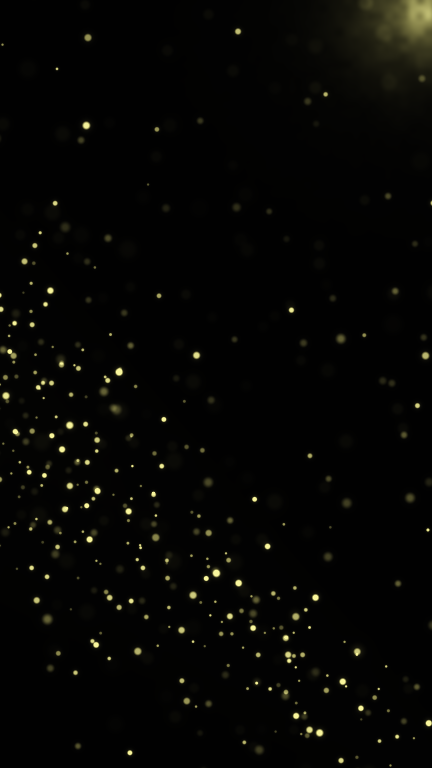
Write a Shadertoy shader that draws this background.

```glsl
// Golden dust on black: a diagonal band of glowing specks falls from the left
// edge to the lower right, with faint blurred discs and a hazy corner light.
// Each layer is a jittered grid whose cells hold a speck by local density.

const vec3 BACKGROUND = vec3(0.005, 0.005, 0.005);
const vec3 OLIVE = vec3(1.00, 0.97, 0.52);      // dim light and haze
const vec3 PALE_GOLD = vec3(0.97, 0.96, 0.61);  // bright speck centres

const float BAND_START = 0.50;                  // band height at the left edge
const float BAND_SLOPE = -0.88;
const vec2 BAND_WIDTH = vec2(0.165, 0.070);     // at left, at right
const vec2 BAND_STRENGTH = vec2(1.0, 0.32);     // at left, at right
const float LOWER_SPREAD = 1.25;                // the lower side fades slower
const float BAND_HAZE = 0.006;

const vec2 LIGHT_INSET = vec2(0.010, 0.012);    // from the top right corner
const vec2 LIGHT_SHAPE = vec2(0.92, 1.0);       // slightly wider than tall
const vec3 LIGHT_RADII = vec3(0.034, 0.080, 0.16);
const vec3 LIGHT_LEVELS = vec3(0.38, 0.22, 0.030);

// Hash without sine: three values in 0..1 from a cell and a seed
vec3 hash3(vec2 cell, float seed) {
    vec3 q = fract(vec3(cell.xyx + seed * 17.3) * vec3(0.1031, 0.1030, 0.0973));
    q += dot(q, q.yxz + 33.33);
    return fract((q.xxy + q.yzz) * q.zyx);
}

float valueNoise(vec2 p) {
    vec2 cell = floor(p), f = fract(p);
    f = f * f * (3.0 - 2.0 * f);
    float low = mix(hash3(cell, 9.0).x, hash3(cell + vec2(1, 0), 9.0).x, f.x);
    float high = mix(hash3(cell + vec2(0, 1), 9.0).x, hash3(cell + 1.0, 9.0).x, f.x);
    return mix(low, high, f.y);
}

// Strength of the diagonal band at a point
float bandDensity(vec2 p, float aspect) {
    float along = clamp(p.x / aspect, 0.0, 1.0);
    float offset = p.y - BAND_START - BAND_SLOPE * p.x;
    float width = mix(BAND_WIDTH.x, BAND_WIDTH.y, along);
    float across = offset / (offset < 0.0 ? width * LOWER_SPREAD : width);
    return exp(-across * across) * mix(BAND_STRENGTH.x, BAND_STRENGTH.y, along);
}

// One layer of specks; chance = (everywhere, extra inside the band)
float specks(vec2 p, float cellSize, vec2 radii, vec2 levels, vec2 chance,
             float softness, float seed) {
    float aspect = iResolution.x / iResolution.y;
    float pixel = 1.0 / iResolution.y;
    vec2 home = floor(p / cellSize);
    float light = 0.0;
    for (int j = -1; j <= 1; j++) {
        for (int i = -1; i <= 1; i++) {
            vec2 cell = home + vec2(i, j);
            vec3 place = hash3(cell, seed);
            vec3 look = hash3(cell, seed + 5.0);
            vec2 center = (cell + place.xy) * cellSize;
            float density = chance.x + chance.y * bandDensity(center, aspect);
            if (place.z > density) continue;

            float radius = mix(radii.x, radii.y, look.x * look.x);
            float edge = max(radius * softness, 0.7 * pixel);
            float d = length(p - center);
            float core = 1.0 - smoothstep(radius - edge, radius + edge, d);
            float halo = 0.16 * exp(-0.5 * d * d / (radius * radius));
            light += (core + halo) * mix(levels.x, levels.y, look.y);
        }
    }
    return light;
}

// Mottled light spilling in from the top right corner
float cornerLight(vec2 p, float aspect) {
    float d = length((p - vec2(aspect, 1.0) + LIGHT_INSET) * LIGHT_SHAPE);
    vec3 falloff = exp(-d * d / (LIGHT_RADII * LIGHT_RADII));
    float mottling = 0.5 * valueNoise(p * 50.0) + 0.5 * valueNoise(p.yx * 95.0);
    return dot(falloff, LIGHT_LEVELS) * mix(0.65, 1.35, mottling);
}

void mainImage(out vec4 fragColor, in vec2 fragCoord) {
    vec2 p = fragCoord / iResolution.y;
    float aspect = iResolution.x / iResolution.y;

    // Sharp specks, fine dust, then soft out-of-focus dots
    float light = specks(p, 0.027, vec2(0.0029, 0.0046), vec2(0.45, 1.08),
                         vec2(0.016, 0.60), 0.40, 1.0);
    light += specks(p, 0.018, vec2(0.0014, 0.0030), vec2(0.20, 0.85),
                    vec2(0.010, 0.55), 0.50, 2.0);
    light += specks(p, 0.036, vec2(0.0034, 0.0056), vec2(0.06, 0.34),
                    vec2(0.11, 0.50), 0.70, 3.0);

    // Large faint discs, brighter beside the corner light
    float corner = cornerLight(p, aspect);
    float discs = specks(p, 0.045, vec2(0.006, 0.011), vec2(0.006, 0.032),
                         vec2(0.30, 0.30), 0.50, 4.0);
    light += discs * (1.0 + 12.0 * corner);

    // Haze and colour
    light += corner + BAND_HAZE * bandDensity(p, aspect);
    light = min(light, 1.0);
    vec3 tint = mix(OLIVE, PALE_GOLD, smoothstep(0.3, 1.0, light));
    fragColor = vec4(BACKGROUND + tint * light, 1.0);
}
```
